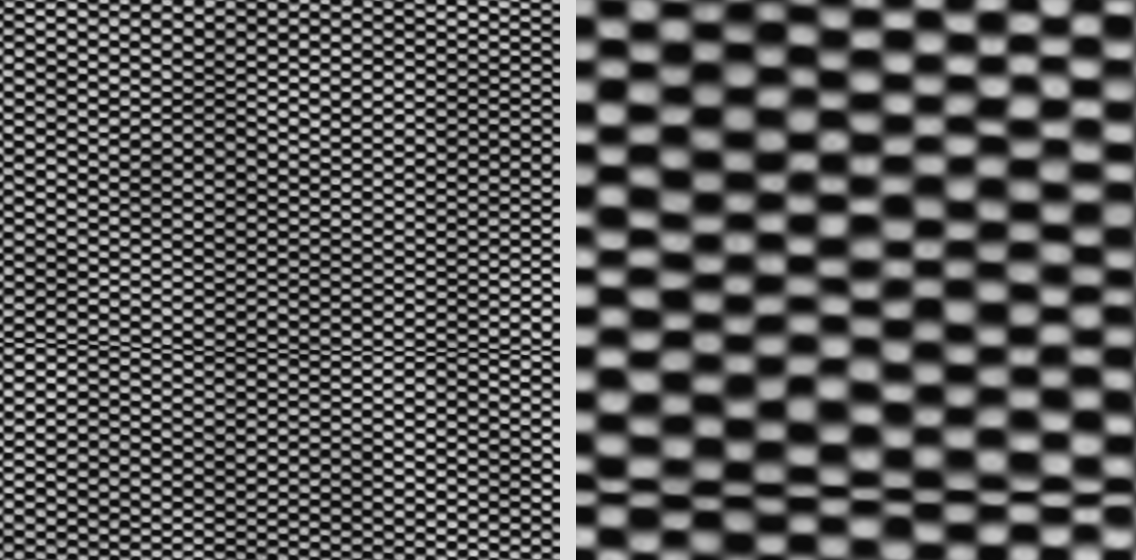
Left: the whole. Right: its middle third, enlarged.
Write a three.js fragment shader that draws this texture.

```glsl
varying vec2 vUv;

const float TAU = 6.2831853;
const vec2 REPEATS = vec2(26.55, 39.8);
const vec2 STITCH_ANCHOR = vec2(0.4115, 0.587);
const vec3 GAP_COLOR = vec3(0.05);
const vec3 THREAD_COLOR = vec3(0.735);
const float ROW_SLOPE = 0.04;
const float SEAM_HEIGHT = 0.39;
const float SEAM_SAG = 0.018;
const float SEAM_WIDTH = 0.012;
const float SEAM_SHIFT = 0.4;
const vec2 JITTER = vec2(0.08, 0.13);
const float SKEW = 0.3;
const float STITCH_FULLNESS = 0.16;
const float SADDLE_DEPTH = 0.05;
const float TONE_VARIATION = 0.14;
const float GRAIN = 0.05;

float hash(vec2 p) {
  vec3 q = fract(vec3(p.xyx) * 0.1031);
  q += dot(q, q.yzx + 33.33);
  return fract((q.x + q.y) * q.z);
}

float noise(vec2 p) {
  vec2 i = floor(p);
  vec2 f = fract(p);
  f = f * f * (3.0 - 2.0 * f);
  float low = mix(hash(i), hash(i + vec2(1.0, 0.0)), f.x);
  float high = mix(hash(i + vec2(0.0, 1.0)), hash(i + 1.0), f.x);
  return mix(low, high, f.y);
}

float signedNoise(vec2 p) {
  return noise(p) * 2.0 - 1.0;
}

void main() {
  // Rows descend from left to right
  vec2 stitch = vUv - STITCH_ANCHOR;
  stitch.y += ROW_SLOPE * stitch.x;
  stitch *= REPEATS;

  // Tightened rows along a faint seam
  float seamY = SEAM_HEIGHT - SEAM_SAG * smoothstep(0.0, 0.45, vUv.x);
  float seamOffset = (vUv.y - seamY) / SEAM_WIDTH;
  stitch.y += SEAM_SHIFT * (smoothstep(-1.0, 1.0, seamOffset) - 1.0);

  // Uneven thread placement
  vec2 cell = stitch * vec2(2.0, 1.6);
  stitch += JITTER * 0.5 * vec2(signedNoise(cell + 71.0), signedNoise(cell + 153.0));
  stitch.y += 0.14 * signedNoise(vUv * vec2(5.0, 9.0) + 31.0);

  // Staggered wide stitches, steeper on the lower side
  float across = cos(TAU * stitch.x);
  float rowAngle = TAU * stitch.y;
  float down = cos(rowAngle + SKEW * across * cos(rowAngle));
  float fullness = 1.0 + STITCH_FULLNESS * (1.0 - across * across);
  float relief = across * fullness * down;
  relief -= SADDLE_DEPTH * (1.0 - across * across) * (1.0 - down * down);
  relief += TONE_VARIATION * signedNoise(cell * 1.3 + 211.0);
  float light = smoothstep(-0.78, 0.96, relief);

  // Broad shading and fine fibre grain
  float bandOffset = (vUv.x - 0.415) / 0.06;
  float shade = 1.02 - 0.10 * exp(-bandOffset * bandOffset);
  shade -= 0.10 * exp(-seamOffset * seamOffset);
  shade += 0.10 * signedNoise(vUv * vec2(11.0, 6.0) + 17.0);
  float grain = GRAIN * signedNoise(vUv * 210.0 + 300.0);

  vec3 color = mix(GAP_COLOR, THREAD_COLOR, light) * shade;
  color += grain * (0.25 + 0.75 * light);
  gl_FragColor = vec4(clamp(color, 0.0, 1.0), 1.0);
}
```
